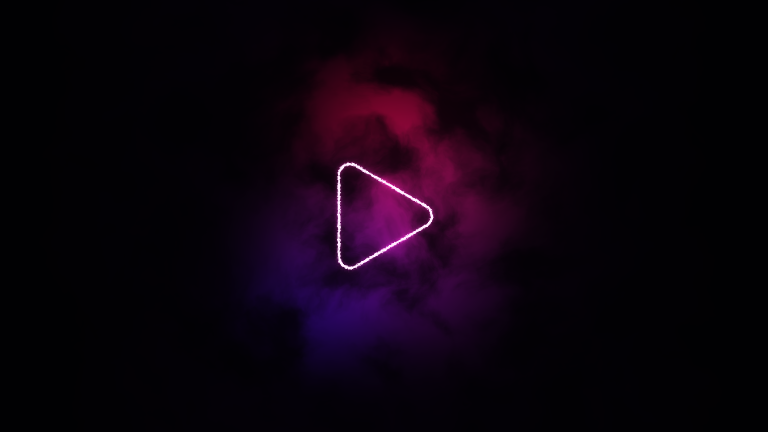
This background is drawn by a Shadertoy shader. Its source:

```glsl
float hash(vec2 p) {
    return fract(sin(dot(p, vec2(127.1, 311.7))) * 43758.5453);
}

float noise(vec2 p) {
    vec2 cell = floor(p), f = fract(p);
    f = f * f * (3.0 - 2.0 * f);
    float low = mix(hash(cell), hash(cell + vec2(1, 0)), f.x);
    float high = mix(hash(cell + vec2(0, 1)), hash(cell + vec2(1, 1)), f.x);
    return mix(low, high, f.y);
}

float fbm(vec2 p) {
    float sum = 0.0, weight = 0.5;
    for (int i = 0; i < 6; i++) {
        sum += weight * noise(p);
        p = mat2(1.6, 1.2, -1.2, 1.6) * p + 7.3;
        weight *= 0.5;
    }
    return sum;
}

// Signed distance to an equilateral triangle pointing right
float triangle(vec2 p, float inradius) {
    float sector = 2.0943951;
    float angle = mod(atan(p.y, p.x), sector) - 0.5 * sector;
    vec2 q = length(p) * vec2(cos(angle), abs(sin(angle)));
    float side = q.x - inradius;
    float past = max(q.y - inradius * 1.732, 0.0);
    return side < 0.0 ? side : length(vec2(side, past));
}

float blob(vec2 p, vec2 center, vec2 size) {
    vec2 d = (p - center) / size;
    return exp(-dot(d, d));
}

void mainImage(out vec4 fragColor, in vec2 fragCoord) {
    vec2 p = (fragCoord - 0.5 * iResolution.xy) / iResolution.y;
    float pixel = 1.0 / iResolution.y;

    // Smoke, bent by a coarser noise
    vec2 warp = vec2(fbm(p * 5.0 + 3.0), fbm(p * 5.0 + 19.0)) - 0.5;
    float smoke = fbm(p * 9.0 + warp * 1.5 + 11.0);
    float density = 0.25 + 1.15 * smoothstep(0.24, 0.72, smoke);

    // Coloured light: red above, magenta in the middle, blue below
    vec3 light = vec3(0.27, 0.005, 0.07) * blob(p, vec2(0.01, 0.23), vec2(0.19, 0.14));
    light += vec3(0.32, 0.03, 0.18) * blob(p, vec2(0.09, 0.06), vec2(0.19, 0.15));
    light += vec3(0.15, 0.02, 0.19) * blob(p, vec2(-0.08, -0.05), vec2(0.17, 0.13));
    light += vec3(0.06, 0.008, 0.20) * blob(p, vec2(-0.14, -0.21), vec2(0.16, 0.13));
    light += vec3(0.11, 0.01, 0.13) * blob(p, vec2(0.09, -0.17), vec2(0.19, 0.14));
    vec3 color = vec3(0.004, 0.002, 0.010) + light * density;
    color += vec3(0.016, 0.003, 0.026) * smoke * smoothstep(1.0, 0.2, abs(p.x));

    // Neon outline with a ragged rim
    float outline = abs(triangle(p + vec2(0.024, 0.0), 0.0543) - 0.026);
    float ragged = outline + 0.003 * (noise(p * 330.0) - 0.5);
    float rim = exp(-max(ragged, 0.0) / 0.0035);
    color += vec3(0.62, 0.16, 0.52) * rim;
    color += vec3(0.10, 0.015, 0.08) * exp(-outline / 0.018) * density;
    float core = 1.0 - smoothstep(0.0024 - pixel * 0.5, 0.0034 + pixel * 0.5, ragged);
    color = mix(color, vec3(1.0, 0.94, 1.0), core);

    fragColor = vec4(clamp(color, 0.0, 1.0), 1.0);
}
```
